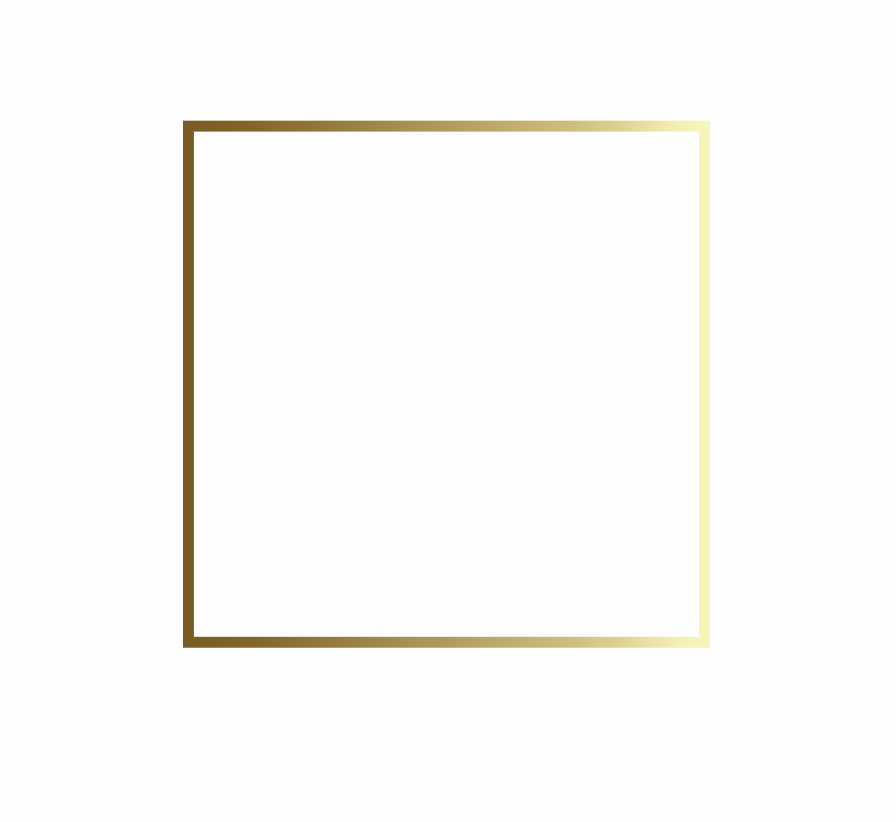
A Shadertoy shader for this background:

```glsl
// Metallic ramp from dark bronze to pale gold
vec3 goldRamp(float t) {
    vec3 gold = mix(vec3(0.475, 0.365, 0.140), vec3(0.515, 0.400, 0.170), smoothstep(0.0, 0.16, t));
    gold = mix(gold, vec3(0.825, 0.770, 0.520), clamp((t - 0.14) / 0.64, 0.0, 1.0));
    return mix(gold, vec3(0.970, 0.955, 0.725), smoothstep(0.74, 0.99, t));
}

// Signed distance to a square
float squareDistance(vec2 p, float halfSide) {
    vec2 d = abs(p) - halfSide;
    return length(max(d, 0.0)) + min(max(d.x, d.y), 0.0);
}

void mainImage(out vec4 fragColor, in vec2 fragCoord) {
    vec2 p = (fragCoord - 0.5 * iResolution.xy) / iResolution.y;
    p -= vec2(-0.0018, 0.0326);
    float pixel = 1.0 / iResolution.y;

    // Hollow frame with soft one-pixel edges
    float outer = squareDistance(p, 0.3206);
    float inner = squareDistance(p, 0.3073);
    float frame = clamp(0.5 - max(outer, -inner) / pixel, 0.0, 1.0);

    // Horizontal sheen, tilted slightly within each bar
    float along = p.x / 0.6412 + 0.5;
    float tilt = 0.4 * (abs(p.y) - 0.314) * sign(p.y);
    vec3 gold = goldRamp(clamp(along - tilt, 0.0, 1.0));
    if (abs(p.y) < 0.3073) gold = goldRamp(clamp(along, 0.0, 1.0));

    fragColor = vec4(mix(vec3(0.997), gold, frame), 1.0);
}
```
